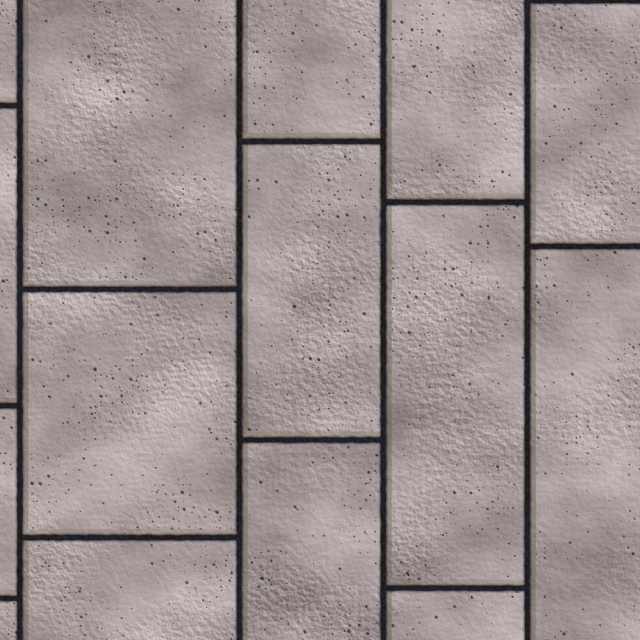
A WebGL 1 fragment shader for this texture:

```glsl
precision highp float;
// Pitted grey-mauve stone slabs in uneven staggered columns with dark joints and tan bevels.

uniform vec2 u_resolution;

#define JOINT_HALF 0.0043
#define BEVEL_WIDTH 0.0090
#define CORNER_RADIUS 0.0030
#define EDGE_WOBBLE 0.0012
#define MOTTLE 0.26
#define GRAIN 0.13
#define PIT_GRID 72.0
#define PIT_DEPTH 0.60
#define SLAB_VARIATION 0.030
#define STONE vec3(0.655, 0.612, 0.608)
#define BEVEL_TAN vec3(0.565, 0.520, 0.485)
#define JOINT_DARK vec3(0.125, 0.112, 0.125)

vec2 hash2(vec2 p) {
  p = vec2(dot(p, vec2(127.1, 311.7)), dot(p, vec2(269.5, 183.3)));
  return fract(sin(p) * 43758.545);
}

vec2 gradient(vec2 cell) {
  float angle = 6.28318 * hash2(cell).x;
  return vec2(cos(angle), sin(angle));
}

float noise(vec2 p) {
  vec2 i = floor(p), f = fract(p);
  vec2 u = f * f * f * (f * (f * 6.0 - 15.0) + 10.0);
  vec2 e = vec2(1.0, 0.0);
  float low = mix(dot(gradient(i), f), dot(gradient(i + e), f - e), u.x);
  float high = mix(dot(gradient(i + e.yx), f - e.yx), dot(gradient(i + 1.0), f - 1.0), u.x);
  return mix(low, high, u.y);
}

float fbm(vec2 p) {
  float sum = 0.0, amplitude = 0.55;
  for (int i = 0; i < 4; i++) {
    sum += amplitude * noise(p);
    p = p * 2.13 + 7.7;
    amplitude *= 0.55;
  }
  return sum;
}

// Heights of the cross joints in each column; values outside 0..1 are off canvas.
vec3 crossJoints(float column) {
  if (column < 0.5) return vec3(0.835, 0.366, 0.065);
  if (column < 1.5) return vec3(0.548, 0.160, -0.3);
  if (column < 2.5) return vec3(0.779, 0.3125, -0.3);
  if (column < 3.5) return vec3(0.684, 0.081, -0.4);
  return vec3(0.999, 0.615, -0.2);
}

// Slab around p: rect holds left, bottom, right, top.
float findSlab(vec2 p, out vec4 rect) {
  vec4 edges = vec4(0.031, 0.374, 0.599, 0.824);
  float column = 0.0;
  rect = vec4(-0.3, -1.0, 1.3, 1.4);
  for (int i = 0; i < 4; i++) {
    if (p.x >= edges[i]) { rect.x = edges[i]; column += 1.0; }
    else rect.z = min(rect.z, edges[i]);
  }
  vec3 joints = crossJoints(column);
  for (int i = 0; i < 3; i++) {
    if (p.y >= joints[i]) rect.y = max(rect.y, joints[i]);
    else rect.w = min(rect.w, joints[i]);
  }
  return column;
}

float roundedBox(vec2 p, vec2 halfSize, float radius) {
  vec2 q = abs(p) - halfSize + radius;
  return length(max(q, 0.0)) + min(max(q.x, q.y), 0.0) - radius;
}

// Surface height that gives the fine grain.
float grainHeight(vec2 p) {
  return noise(p * vec2(105.0, 125.0)) + 0.5 * noise(p * 230.0 + 3.1);
}

// Scattered pits: x is the dark hollow, y the lit rim beside it.
vec2 pits(vec2 p, float pixel) {
  vec2 result = vec2(0.0);
  float cluster = smoothstep(-0.15, 0.45, noise(p * 8.0 + 4.0));
  for (int layer = 0; layer < 2; layer++) {
    float scale = PIT_GRID * (1.0 + 0.7 * float(layer));
    vec2 cell = floor(p * scale), seed = cell + 53.0 * float(layer);
    vec2 offset = fract(p * scale) - mix(vec2(0.3), vec2(0.7), hash2(seed));
    vec2 pick = hash2(seed + 19.7);
    float present = step(pick.x, mix(0.06, 0.36, cluster));
    float radius = mix(0.06, 0.19, pick.y * pick.y);
    float soft = 0.06 + pixel * scale * 0.5;
    offset.x += 0.4 * (pick.y - 0.5) * offset.y;
    float hollow = 1.0 - smoothstep(radius - soft, radius + soft, length(offset));
    float rim = 1.0 - smoothstep(radius - soft, radius + soft, length(offset + vec2(0.10, 0.14)));
    result += present * vec2(hollow * mix(0.55, 1.0, pick.y), rim * (1.0 - hollow));
  }
  return min(result, 1.0);
}

void main() {
  vec2 uv = gl_FragCoord.xy / u_resolution;
  float pixel = 1.0 / min(u_resolution.x, u_resolution.y);
  float soft = max(pixel, 0.0015);
  vec4 rect;
  float column = findSlab(uv, rect);
  vec2 seed = hash2(vec2(column, floor(rect.y * 50.0)));
  vec2 local = uv + seed * 13.0;

  // Stone face: mottling, grain relief and pits
  float roughness = 0.65 + 1.3 * smoothstep(-0.2, 0.5, noise(local * 6.0 + 9.0));
  float relief = grainHeight(local) - grainHeight(local + vec2(0.0013, 0.0016));
  float tone = MOTTLE * fbm(local * vec2(5.0, 7.0)) + GRAIN * roughness * relief;
  vec3 color = STONE + tone + SLAB_VARIATION * (seed.x - 0.5);
  vec2 pit = pits(local, pixel);
  color = color * (1.0 - PIT_DEPTH * pit.x) + 0.045 * pit.y;

  // Tan bevels along the left and bottom of each slab
  vec2 wobble = EDGE_WOBBLE * vec2(noise(uv * 70.0), noise(uv * 70.0 + 31.0));
  vec2 inset = uv - rect.xy - JOINT_HALF + wobble;
  float bevel = 1.0 - smoothstep(BEVEL_WIDTH - soft, BEVEL_WIDTH + soft, min(inset.x, inset.y));
  float onBottom = smoothstep(-soft, soft, inset.x - inset.y);
  vec3 bevelColor = BEVEL_TAN + mix(-0.025, 0.035, onBottom) + tone * 0.6;
  color = mix(color, bevelColor, 0.9 * bevel);

  // Dark joint with a soft shaded lip
  vec2 center = 0.5 * (rect.xy + rect.zw), halfSize = 0.5 * (rect.zw - rect.xy);
  float edge = roundedBox(uv - center + wobble, halfSize - JOINT_HALF, CORNER_RADIUS);
  color *= 1.0 - 0.30 * smoothstep(-0.0045, 0.0, edge);
  vec3 jointColor = JOINT_DARK + vec3(0.0, 0.012, 0.04) * smoothstep(-0.2, 0.3, noise(uv * 5.0));
  jointColor += 0.06 * noise(uv * 190.0);
  color = mix(color, jointColor, smoothstep(-soft, soft, edge));

  gl_FragColor = vec4(clamp(color, 0.0, 1.0), 1.0);
}
```
